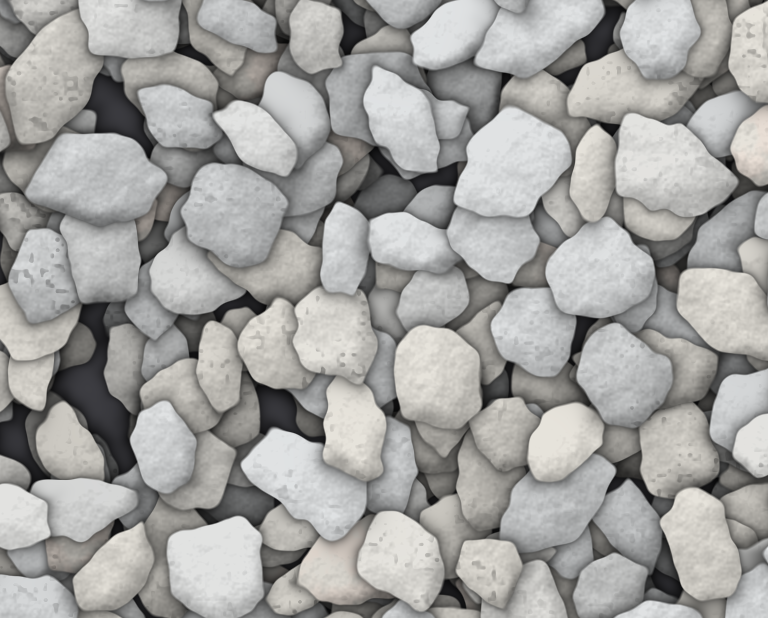
A Shadertoy shader for this texture:

```glsl
// A bed of pale grey crushed stones, heaped in overlapping layers under soft daylight.

const float TAU = 6.28319;
const int LAYERS = 5;
const int SIDES = 7;
const vec3 GAP_COLOR = vec3(0.25, 0.25, 0.27);
const vec3 COOL_STONE = vec3(0.985, 0.995, 1.0);
const vec3 WARM_STONE = vec3(1.015, 1.0, 0.965);
const vec3 RUSTY_STONE = vec3(1.03, 0.985, 0.945);
const vec2 LIGHT_DIR = vec2(-0.4, 0.92);

float hash(vec2 p) {
    return fract(sin(dot(p, vec2(127.1, 311.7))) * 43758.5453);
}

float noise(vec2 p) {
    vec2 i = floor(p), f = fract(p);
    f = f * f * (3.0 - 2.0 * f);
    float low = mix(hash(i), hash(i + vec2(1, 0)), f.x);
    float high = mix(hash(i + vec2(0, 1)), hash(i + vec2(1, 1)), f.x);
    return mix(low, high, f.y);
}

float fbm(vec2 p) {
    float sum = 0.0, amp = 0.5;
    for (int i = 0; i < 4; i++) {
        sum += amp * noise(p);
        p = mat2(1.6, 1.2, -1.2, 1.6) * p + 7.3;
        amp *= 0.55;
    }
    return sum;
}

mat2 rotation(float angle) {
    float c = cos(angle), s = sin(angle);
    return mat2(c, s, -s, c);
}

// Rounded convex polygon with bevelled facets: xy = surface slope, z = edge distance.
vec3 stoneShape(vec2 p, float radius, vec2 seed) {
    mat2 turn = rotation(TAU * hash(seed + 1.7));
    float stretch = mix(1.0, 1.4, hash(seed + 2.9));
    vec2 q = (p * turn) * vec2(1.0 / stretch, stretch) / radius;

    float edgeSum = 0.0;
    // Two gently tilted crown faces meet in a ridge.
    vec2 ridge = rotation(TAU * hash(seed + 4.1)) * vec2(0.4, 0.0);
    float crownA = exp(-3.2), crownB = exp(9.0 * min(dot(q, ridge), 2.0) - 3.5);
    vec2 slopeSum = crownB * ridge - crownA * 0.3 * ridge;
    float facetSum = crownA + crownB;

    for (int i = 0; i < SIDES; i++) {
        vec2 key = seed + 5.3 * float(i + 1);
        float angle = TAU * (float(i) + 0.8 * hash(key)) / float(SIDES);
        vec2 normal = vec2(cos(angle), sin(angle));
        float d = min(dot(q, normal) - mix(0.76, 1.08, hash(key + 0.6)), 2.0);
        float steep = mix(0.5, 1.5, hash(key + 1.1));
        float facet = exp(10.0 * steep * d);
        edgeSum += exp(14.0 * d);
        slopeSum += facet * steep * normal;
        facetSum += facet;
    }
    return vec3(turn * slopeSum / facetSum, radius * log(edgeSum) / 14.0);
}

// Matte rock: broad light on the facets, chipped relief, mottling and dark specks.
vec3 stoneColor(vec2 p, vec2 slope, vec2 seed) {
    vec2 q = p + 3.0 * vec2(hash(seed + 6.2), hash(seed + 8.4));
    float mottle = fbm(q * 24.0);
    float relief = mottle - fbm((q + 0.005 * LIGHT_DIR) * 24.0);
    float grain = noise(q * 230.0) - 0.5;
    float specks = smoothstep(0.6, 0.85, noise(q * 120.0)) * smoothstep(0.4, 0.65, mottle);

    float tone = mix(0.74, 0.90, hash(seed + 9.6));
    tone += 0.15 * dot(slope, LIGHT_DIR) - 0.10 * dot(slope, slope);
    tone += 0.38 * relief + 0.12 * (mottle - 0.48) + 0.05 * grain;
    tone -= specks * mix(0.03, 0.2, pow(hash(seed + 11.8), 3.0));

    float kind = hash(seed + 13.2);
    vec3 tint = mix(COOL_STONE, WARM_STONE, smoothstep(0.2, 0.7, kind));
    tint = mix(tint, RUSTY_STONE, step(0.92, kind) * smoothstep(0.35, 0.6, mottle));
    return min(tone, 0.89) * tint;
}

// Paints one layer of scattered stones, each shading what lies beneath it.
vec3 paintLayer(vec3 below, vec2 p, float depth, float cellSize, float soft) {
    vec2 rough = vec2(noise(p * 38.0 + depth), noise(p * 38.0 + 50.0 + depth)) - 0.5;
    vec2 grid = (p + 0.011 * rough) / cellSize + depth * vec2(3.37, 5.71);
    grid.x += 0.3 * grid.y;
    vec2 cell = floor(grid);
    for (int y = -1; y <= 1; y++)
    for (int x = -1; x <= 1; x++) {
        vec2 id = cell + vec2(x, y);
        vec2 seed = id + 17.0 * depth;
        if (hash(seed + 20.5) > 0.86) continue;
        vec2 center = id + mix(vec2(0.15), vec2(0.85), vec2(hash(seed), hash(seed + 0.3)));
        vec2 offset = grid - center;
        offset.x -= 0.3 * offset.y;
        float radius = mix(0.33, 0.58, hash(seed + 15.4));
        vec3 shape = stoneShape(offset, radius, seed);
        float edge = shape.z * cellSize;
        below *= 1.0 - 0.5 * exp(-max(edge, 0.0) / 0.010);
        if (edge < soft) {
            float light = mix(0.62, 1.0, sqrt(depth / float(LAYERS - 1)));
            vec3 stone = stoneColor(p, shape.xy, seed) * light;
            below = mix(stone, below, smoothstep(-soft, soft, edge));
        }
    }
    return below;
}

void mainImage(out vec4 fragColor, in vec2 fragCoord) {
    vec2 p = fragCoord / iResolution.y;
    float soft = max(0.0022, 1.0 / iResolution.y);
    vec3 color = GAP_COLOR;
    for (int i = 0; i < LAYERS; i++) {
        float depth = float(i);
        color = paintLayer(color, p, depth, mix(0.135, 0.165, depth / float(LAYERS - 1)), soft);
    }
    fragColor = vec4(color, 1.0);
}
```
